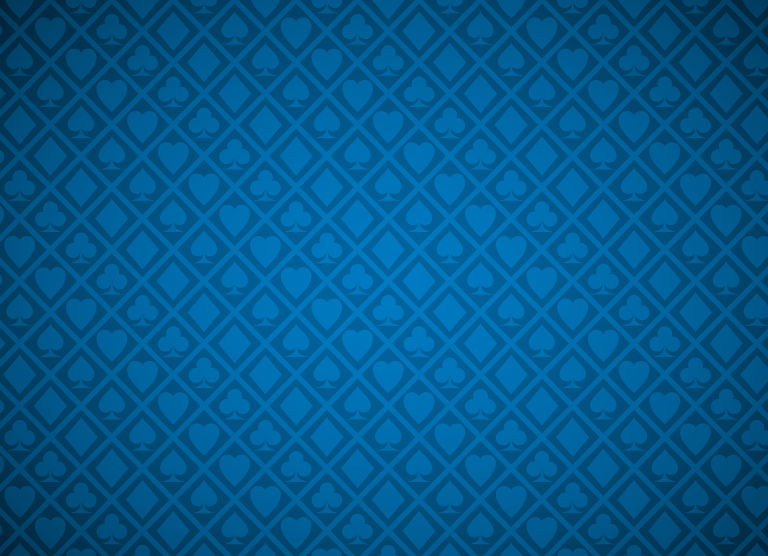
This pattern is drawn by a WebGL 2 fragment shader. Its source:

```glsl
#version 300 es
precision highp float;
// Card suits in a diagonal lattice, blue on blue, lit from the centre.
uniform vec2 u_resolution;
out vec4 fragColor;

// Two lobes at y = 0 tapering to a tip at y = -h; taper > 1 sharpens the tip.
float heart(vec2 p, float w, float h, float taper) {
  float x = abs(p.x);
  float lobe = length(vec2(x - 0.46 * w, p.y)) - 0.54 * w;
  float t = clamp(p.y / h + 1.0, 0.0, 1.0);
  float side = (x - w * pow(sin(1.5708 * t), taper)) * 0.75;
  return min(lobe, max(side, max(p.y, -p.y - h)));
}

// Thin stem flaring into a wide foot at y = -0.43.
float stem(vec2 p) {
  float s = clamp((-0.06 - p.y) / 0.37, 0.0, 1.0);
  float side = (abs(p.x) - 0.035 - 0.34 * pow(s, 4.5)) * 0.5;
  return max(side, max(p.y, -p.y - 0.43));
}

float spade(vec2 p) {
  vec2 flipped = vec2(p.x, 0.02 - p.y);
  return min(heart(flipped, 0.43, 0.61, 1.35), stem(p));
}

float club(vec2 p) {
  float x = abs(p.x);
  float leaves = min(length(p - vec2(0.0, 0.31)) - 0.24,
                     length(vec2(x - 0.26, p.y + 0.02)) - 0.24);
  float core = length(p - vec2(0.0, 0.07)) - 0.13;
  return min(min(leaves, core), stem(p));
}

float diamond(vec2 p) {
  return (abs(p.x) / 0.54 + abs(p.y) / 0.63 - 1.0) * 0.41;
}

void main() {
  vec2 uv = gl_FragCoord.xy / u_resolution;

  // Diagonal lattice: 12.5 cells across, 8.9 down
  vec2 grid = vec2(uv.x * 12.5 - 0.82, (1.0 - uv.y) * 8.9 - 0.498);
  vec2 diag = vec2(grid.x + grid.y, grid.x - grid.y);
  vec2 cell = floor(diag + 0.5);
  vec2 local = diag - cell;
  vec2 p = vec2(local.x + local.y, local.y - local.x);

  // One suit along each falling diagonal
  float suit = mod(cell.y, 4.0);
  float shape;
  if (suit < 0.5) shape = heart(p - vec2(0.0, 0.17), 0.5, 0.76, 1.0);
  else if (suit < 1.5) shape = club(p);
  else if (suit < 2.5) shape = diamond(p);
  else shape = spade(p);

  // Lattice bars
  float bars = (0.5 - max(abs(local.x), abs(local.y))) * 1.42 - 0.085;

  float edge = 0.55 * 17.8 / u_resolution.y;
  float ink = 1.0 - smoothstep(-edge, edge, min(shape, bars));

  // Radial light, darkest in the corners; the ink adds an even step
  float r = length((uv - vec2(0.51, 0.49)) * vec2(1.05, 0.95)) / 0.707;
  float light = 0.39 - 0.25 * pow(r, 1.8) + 0.088 * ink;
  fragColor = vec4(vec3(0.0, 1.0, 1.58) * light, 1.0);
}
```
